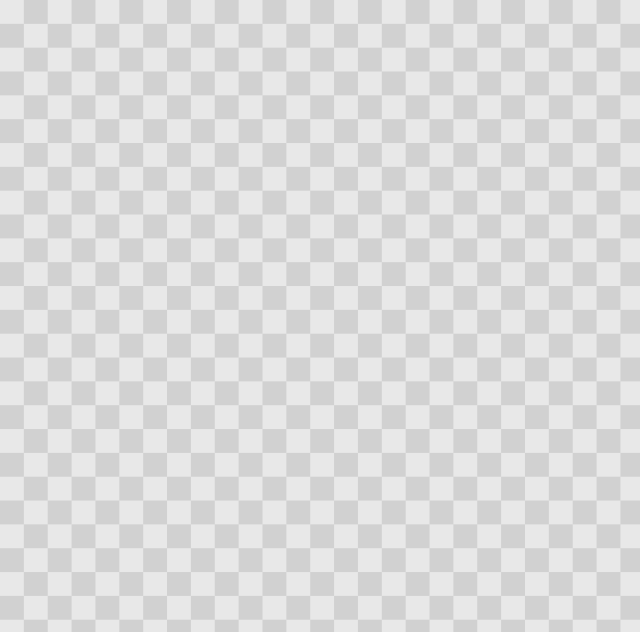
Write a Shadertoy shader that draws this pattern.

```glsl
const vec2 CELLS = vec2(26.82, 26.515);   // squares across and down
const vec3 LIGHT = vec3(0.908);
const vec3 DARK = vec3(0.818);

// Square wave of period 2: +1 on even cells, -1 on odd, edges one pixel soft
vec2 squareWave(vec2 t, vec2 pixel) {
    vec2 edgeDist = abs(fract(0.5 * t - 0.25) - 0.5) * 2.0 - 0.5;
    return clamp(2.0 * edgeDist / pixel, -1.0, 1.0);
}

// 1 on squares matching the corner square, 0 on the others
float checker(vec2 cellPos, vec2 pixel) {
    vec2 wave = squareWave(cellPos, pixel);
    return 0.5 + 0.5 * wave.x * wave.y;
}

void mainImage(out vec4 fragColor, in vec2 fragCoord) {
    // Grid is anchored at the top left corner
    vec2 uv = fragCoord / iResolution.xy;
    vec2 cellPos = vec2(uv.x, 1.0 - uv.y) * CELLS;
    vec2 pixel = CELLS / iResolution.xy;

    fragColor = vec4(mix(DARK, LIGHT, checker(cellPos, pixel)), 1.0);
}
```
